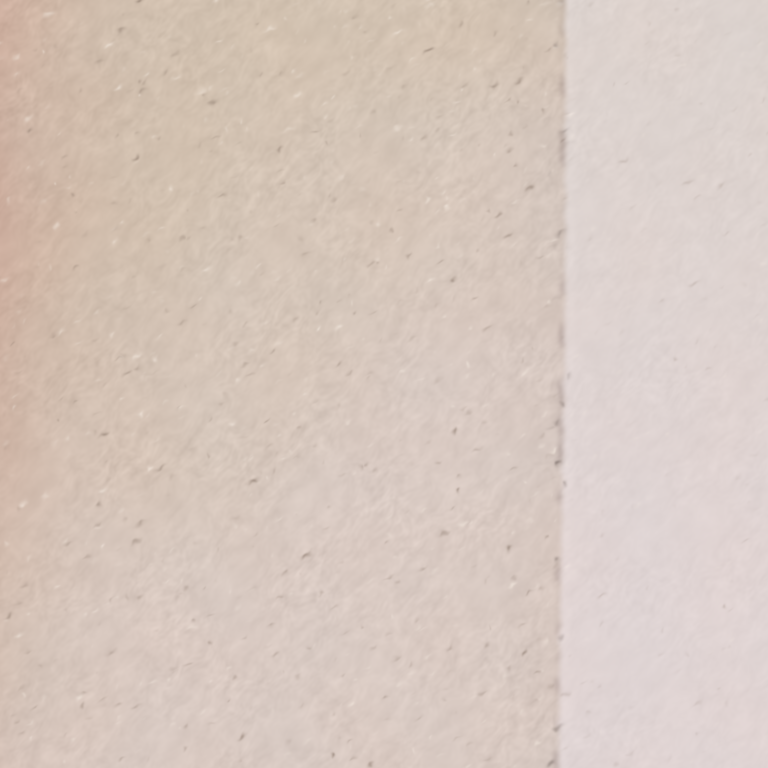
Reproduce this texture procedurally as a three.js fragment shader.

```glsl
// Pale plastered wall: a warm beige panel meets a cooler one at a near-vertical seam.
// Broad colour gradients carry slanted gradient-noise grain, and hashed cells
// scatter small faint pits and chips, gathered more densely on the broken seam.
varying vec2 vUv;

vec2 hash2(vec2 p) {
  vec3 q = fract(p.xyx * vec3(0.1031, 0.1030, 0.0973));
  q += dot(q, q.yzx + 33.33);
  return fract((q.xx + q.yz) * q.zy);
}

float gradDot(vec2 cell, vec2 corner, vec2 f) {
  float a = 6.2832 * hash2(cell + corner + 91.0).x;
  return dot(vec2(cos(a), sin(a)), f - corner);
}

float gradientNoise(vec2 p) {
  vec2 i = floor(p), f = fract(p);
  vec2 u = f * f * f * (f * (f * 6.0 - 15.0) + 10.0);
  return mix(mix(gradDot(i, vec2(0.0), f), gradDot(i, vec2(1.0, 0.0), f), u.x),
             mix(gradDot(i, vec2(0.0, 1.0), f), gradDot(i, vec2(1.0), f), u.x), u.y);
}

// Rotates so that x runs along the slanted grain.
vec2 alongGrain(vec2 p) {
  return vec2(dot(p, vec2(0.64, 0.77)), dot(p, vec2(-0.77, 0.64)));
}

// Soft flecks, at most one per cell; chance is the share of filled cells.
float flecks(vec2 p, float cells, float chance, float size, float seed) {
  vec2 base = floor(p * cells);
  float cover = 0.0;
  for (int y = -1; y <= 1; y++) {
    for (int x = -1; x <= 1; x++) {
      vec2 cell = base + vec2(float(x), float(y));
      vec2 place = hash2(cell + seed);
      vec2 kind = hash2(cell + seed + 57.0);
      vec2 d = alongGrain(p - (cell + place) / cells);
      d.y += d.x * (kind.y - 0.3) * 0.6;
      float r = length(d / (size * vec2(0.8 + 0.9 * kind.y, 0.7)));
      float strength = 0.2 + 0.8 * pow(fract(kind.x * 71.0 + place.x), 1.6);
      cover = max(cover, step(kind.x, chance) * strength * exp(-1.7 * r * r));
    }
  }
  return cover;
}

void main() {
  vec2 p = vUv;
  vec2 g = alongGrain(p);

  // Seam: leans slightly, with a ragged outline
  float seam = 0.728 + 0.008 * smoothstep(0.0, 0.7, p.y)
             + 0.004 * gradientNoise(vec2(p.y * 45.0, 4.0));
  float side = p.x - seam;
  float cool = smoothstep(-0.006, 0.006, side);

  // Warm panel: tan above and left, rosy grey below and right, ruddy left border
  float fall = p.x * 0.7 + (1.0 - p.y) * 0.75 + 0.12 * gradientNoise(p * 4.0);
  vec3 warm = mix(vec3(0.823, 0.760, 0.692), vec3(0.851, 0.792, 0.762),
                  smoothstep(0.25, 0.88, fall));
  float border = p.x + 0.03 * gradientNoise(p * vec2(6.0, 4.0) + 50.0);
  float ruddy = exp(-max(border, 0.0) * 11.0) * mix(0.3, 1.0, smoothstep(0.1, 0.75, p.y));
  warm = mix(warm, vec3(0.795, 0.665, 0.605), 0.85 * ruddy);
  warm -= 0.011 * smoothstep(-0.12, 0.0, side);

  // Cool panel
  vec3 pale = mix(vec3(0.876, 0.830, 0.826), vec3(0.864, 0.824, 0.805), smoothstep(0.2, 1.0, p.y));
  vec3 color = mix(warm, pale, cool);

  // Mottling and uneven slanted grain
  vec2 warped = g + 0.008 * vec2(gradientNoise(p * 28.0), gradientNoise(p * 28.0 + 60.0));
  float rough = 0.7 + 0.9 * gradientNoise(p * 11.0 + 80.0);
  float grain = 0.030 * gradientNoise(warped * vec2(28.0, 55.0))
              + 0.036 * rough * gradientNoise(warped * vec2(62.0, 115.0) + 19.0)
              + 0.022 * rough * gradientNoise(warped * vec2(130.0, 190.0) + 43.0)
              + 0.010 * gradientNoise(p * 13.0 + 7.0);
  color += grain * mix(1.0, 0.55, cool);
  color += vec3(0.007, -0.001, -0.005) * gradientNoise(p * 9.0 + 31.0);

  // Scattered pits and chips, shaped by the warped grain
  vec2 q = p + 0.004 * vec2(gradientNoise(p * 95.0), gradientNoise(p * 95.0 + 37.0));
  float calm = mix(1.0, 0.4, cool);
  float pits = max(flecks(q, 23.0, 0.26, 0.0050, 3.0), 0.5 * flecks(q, 43.0, 0.20, 0.0040, 17.0));
  float chips = max(flecks(q, 25.0, 0.28, 0.0050, 41.0), 0.6 * flecks(q, 47.0, 0.22, 0.0040, 73.0));
  color = mix(color, vec3(0.53, 0.46, 0.41), 0.55 * pits * calm);
  color = mix(color, vec3(0.95, 0.91, 0.87), 0.62 * chips * calm);

  // Broken crevice and catching light along the seam
  float patchy = smoothstep(0.0, 0.45, gradientNoise(vec2(p.y * 30.0, 11.4)));
  float crevice = exp(-pow((side + 0.004) / 0.005, 2.0));
  color -= vec3(0.075, 0.078, 0.070) * crevice * (0.08 + 0.9 * patchy);
  color += 0.010 * exp(-pow((side - 0.008) / 0.007, 2.0));
  float nearPits = flecks(q, 38.0, 0.55, 0.0058, 113.0) * exp(-pow((side + 0.007) / 0.012, 2.0));
  float nearChips = flecks(q, 40.0, 0.55, 0.0055, 151.0) * exp(-pow((side - 0.009) / 0.010, 2.0));
  color = mix(color, vec3(0.48, 0.43, 0.41), 0.65 * nearPits);
  color = mix(color, vec3(0.95, 0.91, 0.88), 0.7 * nearChips);

  gl_FragColor = vec4(color, 1.0);
}
```
